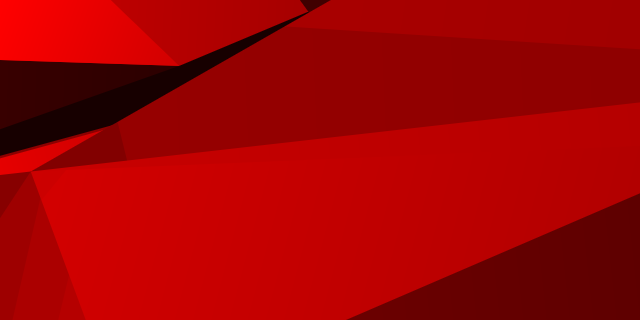
Give the GLSL for this background, as a Shadertoy shader.

```glsl
// Draws folded red facets with a dark cleft, lit from the upper left.

// Corner points; the canvas spans 2 units across and 1 unit up
const vec2 HUB = vec2(0.096, 0.464);
const vec2 PEAK = vec2(1.034, 1.0);
const vec2 TIP = vec2(0.9635, 0.9635);
const vec2 NOTCH = vec2(0.56, 0.794);
const vec2 CROWN = vec2(0.346, 1.0);
const vec2 NICK_TOP = vec2(0.937, 1.0);
const vec2 LAMP_LEFT = vec2(0.0, 0.8125);
const vec2 CLEFT_LEFT = vec2(0.0, 0.596);
const vec2 RIM_LEFT = vec2(0.0, 0.513);
const vec2 ELBOW = vec2(0.352, 0.609);
const vec2 WEDGE_LEFT = vec2(0.0, 0.505);
const vec2 WEDGE_TIP = vec2(0.307, 0.589);
const vec2 ROOF_LEFT = vec2(0.898, 0.917);
const vec2 ROOF_RIGHT = vec2(2.0, 0.846);
const vec2 SHARD_TOP = vec2(0.37, 0.609);
const vec2 SHARD_FOOT = vec2(0.396, 0.503);
const vec2 RIDGE_RIGHT = vec2(2.0, 0.68);
const vec2 FOLD_RIGHT = vec2(2.0, 0.544);
const vec2 FLOOR_LEFT = vec2(1.081, 0.0);
const vec2 FLOOR_RIGHT = vec2(2.0, 0.396);
const vec2 PANEL_FOOT = vec2(0.268, 0.0);
const vec2 CREASE_FOOT = vec2(0.182, 0.0);
const vec2 CREASE_TOP = vec2(0.216, 0.141);
const vec2 SEAM_FOOT = vec2(0.039, 0.0);
const vec2 SEAM_TOP = vec2(0.125, 0.375);
const vec2 SHADE_LEFT = vec2(0.0, 0.318);
const vec2 CORNER_FOOT = vec2(0.13, 0.375);
const vec2 CORNER_TOP = vec2(0.203, 0.464);

const vec3 RED = vec3(1.0, 0.0, 0.0);

// Smooth coverage of the half plane to the left of the line a -> b
float leftOf(vec2 p, vec2 a, vec2 b) {
    vec2 along = normalize(b - a), offset = p - a;
    float dist = along.x * offset.y - along.y * offset.x;
    return clamp(0.5 + dist * iResolution.y, 0.0, 1.0);
}

// Tone that runs from toneA at a to toneB at b
float ramp(vec2 p, vec2 a, vec2 b, float toneA, float toneB) {
    vec2 along = b - a;
    float t = clamp(dot(p - a, along) / dot(along, along), 0.0, 1.0);
    return mix(toneA, toneB, t);
}

// Wall on the right, with the roof facet above it
float wallTone(vec2 p) {
    float tone = ramp(p, ELBOW, RIDGE_RIGHT, 0.59, 0.56);
    tone = mix(tone, ramp(p, PEAK, ROOF_RIGHT, 0.66, 0.63),
               leftOf(p, ROOF_LEFT, ROOF_RIGHT));
    return mix(tone, 0.51, leftOf(p, SHARD_FOOT, SHARD_TOP));
}

// Cleft in the upper left and the lit facets around it
float cleftTone(vec2 p) {
    float tone = 0.09;
    float aboveLamp = leftOf(p, LAMP_LEFT, NOTCH);
    tone = mix(tone, ramp(p, LAMP_LEFT, NOTCH, 0.22, 0.17),
               leftOf(p, CLEFT_LEFT, NOTCH) * (1.0 - aboveLamp));
    tone = mix(tone, ramp(p, CROWN, TIP, 0.74, 0.65),
               aboveLamp * leftOf(p, NOTCH, TIP));
    tone = mix(tone, ramp(p, vec2(0.0, 1.0), NOTCH, 1.0, 0.82),
               aboveLamp * leftOf(p, NOTCH, CROWN));
    tone = mix(tone, 0.25, leftOf(p, NICK_TOP, TIP));
    tone = mix(tone, 0.55, leftOf(p, ELBOW, RIM_LEFT));
    return mix(tone, ramp(p, WEDGE_LEFT, WEDGE_TIP, 0.9, 0.82),
               leftOf(p, WEDGE_TIP, WEDGE_LEFT));
}

// Large bright slope, the dark floor and the narrow panels at the left
float slopeTone(vec2 p) {
    float tone = ramp(p, HUB, RIDGE_RIGHT, 0.79, 0.71);
    float bright = ramp(p, vec2(0.1, 0.5), vec2(2.0, 0.0), 0.83, 0.69);
    bright -= 0.025 * leftOf(p, CORNER_FOOT, CORNER_TOP);
    tone = mix(tone, bright, leftOf(p, FOLD_RIGHT, HUB));
    tone = mix(tone, ramp(p, FLOOR_LEFT, vec2(2.0, 0.1), 0.42, 0.37),
               leftOf(p, FLOOR_RIGHT, FLOOR_LEFT));

    float panel = mix(0.71, 0.67, leftOf(p, CREASE_FOOT, CREASE_TOP));
    panel = mix(panel, 0.62, leftOf(p, SEAM_FOOT, SEAM_TOP));
    panel = mix(panel, 0.53, leftOf(p, SHADE_LEFT, HUB));
    return mix(tone, panel, leftOf(p, PANEL_FOOT, HUB));
}

void mainImage(out vec4 fragColor, in vec2 fragCoord) {
    vec2 p = fragCoord / iResolution.xy * vec2(2.0, 1.0);

    // Layers from back to front
    float tone = wallTone(p);
    tone = mix(tone, cleftTone(p), leftOf(p, HUB, PEAK));
    tone = mix(tone, slopeTone(p), leftOf(p, RIDGE_RIGHT, HUB));
    fragColor = vec4(RED * tone, 1.0);
}
```
